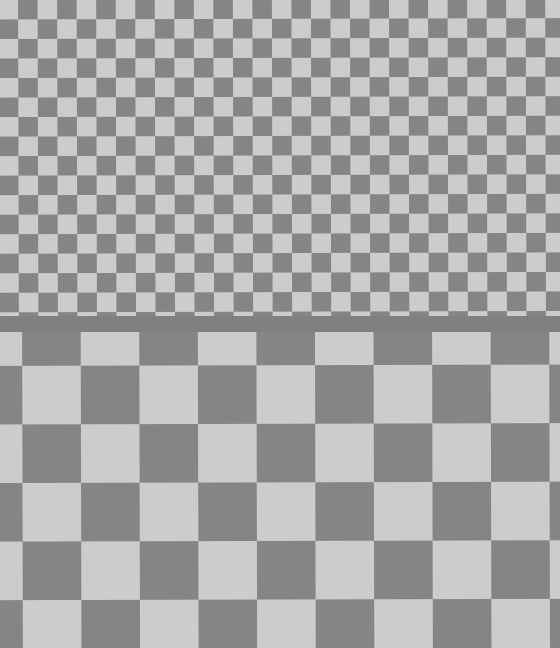
Top, the full canvas; bottom, a detail of the centre.
Write a WebGL 2 fragment shader that draws this pattern.

```glsl
#version 300 es
precision highp float;
// Two-tone grey checkerboard of square cells, tilted by a fraction of a degree.

uniform vec2 u_resolution;
out vec4 fragColor;

// Signed square wave per axis: +1 in even cells, -1 in odd, blended over one pixel.
vec2 cellSide(vec2 grid, float pixel) {
    vec2 edgeDistance = 0.5 - abs(mod(grid + 0.5, 2.0) - 1.0);
    return clamp(2.0 * edgeDistance / pixel, -1.0, 1.0);
}

void main() {
    // Canvas heights, measured from the upper left corner
    vec2 p = vec2(gl_FragCoord.x, u_resolution.y - gl_FragCoord.y) / u_resolution.y;

    // Slight tilt, then scale to cells and offset the partial first row and column
    float tilt = 0.0024;
    float cellsDown = 16.186;
    vec2 grid = cellsDown * (mat2(1.0, tilt, -tilt, 1.0) * p) - vec2(0.926, 0.997);

    // Cells are light where column and row parity agree
    vec2 side = cellSide(grid, cellsDown / u_resolution.y);
    float light = 0.5 + 0.5 * side.x * side.y;

    fragColor = vec4(vec3(mix(0.52, 0.80, light)), 1.0);
}
```
